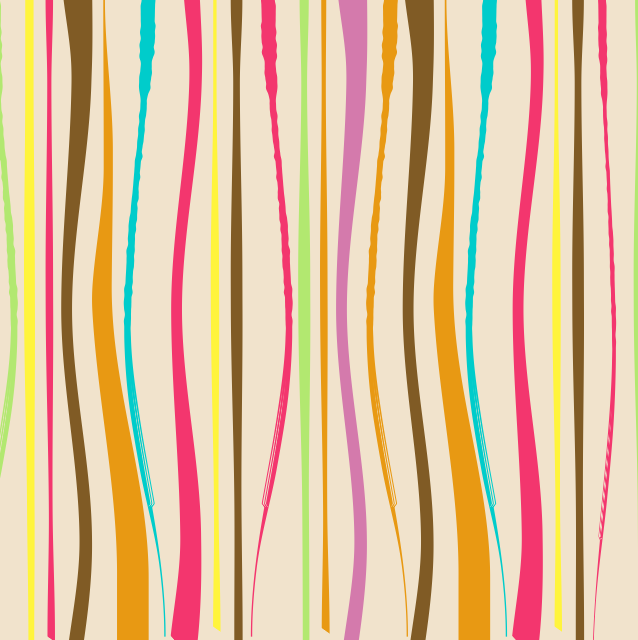
This pattern is drawn by a WebGL 1 fragment shader. Its source:

```glsl
precision highp float;
uniform vec2 u_resolution;

// Lengths below are in design units: the canvas is SIZE units across and down.
const float SIZE = 766.0;
const float PANEL = 410.0;        // spacing of the repeated group
const float ROUGHNESS = 1.5;      // raggedness of dry brush edges
const float LEAN = 2.3;           // drift of the straight stripes toward the foot

const vec3 CREAM  = vec3(0.945, 0.892, 0.800);
const vec3 PINK   = vec3(0.953, 0.212, 0.431);
const vec3 ORANGE = vec3(0.910, 0.600, 0.075);
const vec3 BROWN  = vec3(0.500, 0.357, 0.145);
const vec3 YELLOW = vec3(1.000, 0.955, 0.235);
const vec3 GREEN  = vec3(0.700, 0.910, 0.440);
const vec3 CYAN   = vec3(0.000, 0.800, 0.795);
const vec3 MAUVE  = vec3(0.830, 0.480, 0.675);

float hash(float n) {
    n = fract(n * 0.1031);
    n *= n + 33.33;
    return fract(n * (n + n));
}

float noise(float x) {
    float f = fract(x);
    return mix(hash(floor(x)), hash(floor(x) + 1.0), f * f * (3.0 - 2.0 * f));
}

// Coverage from a signed distance, positive inside
float cover(float d) {
    return clamp(d * u_resolution.x / SIZE + 0.5, 0.0, 1.0);
}

float band(float x, float width) {
    return cover(0.5 * width - abs(x));
}

// Straight stripe; widths are top, waist, belly, neck, then foot
float stripe(vec2 p, float x, vec4 widths, float foot, float end) {
    float w = mix(widths.x, widths.y, smoothstep(0.0, 100.0, p.y));
    w = mix(w, widths.z, smoothstep(100.0, 330.0, p.y));
    w = mix(w, widths.w, smoothstep(370.0, 610.0, p.y));
    w = mix(w, foot, smoothstep(610.0, 760.0, p.y));
    float u = p.x - x - LEAN * smoothstep(300.0, SIZE, p.y);
    return band(u, w) * cover(end + 0.7 * u - p.y);
}

// Swaying ribbon; sway holds the sideways move of each successive bend
float ribbon(vec2 p, float x, vec4 sway, vec4 widths, float foot) {
    vec4 bend = smoothstep(vec4(-40.0, 80.0, 370.0, 650.0),
                           vec4(80.0, 370.0, 650.0, 880.0), vec4(p.y));
    float w = mix(widths.x, widths.y, smoothstep(-40.0, 100.0, p.y));
    w = mix(w, widths.z, smoothstep(80.0, 370.0, p.y));
    w = mix(w, widths.w, smoothstep(370.0, 640.0, p.y));
    w = mix(w, foot, smoothstep(640.0, SIZE, p.y));
    return band(p.x - x - dot(sway, bend), w);
}

float brownRibbon(vec2 p, float x) {
    return ribbon(p, x, vec4(6.0, -18.0, 23.0, -22.0),
                  vec4(37.0, 24.0, 13.0, 15.0), 18.0);
}

// Ribbon that swells from a hair to a broad foot
float swelling(vec2 p, float x) {
    float upper = smoothstep(0.0, 180.0, p.y);
    float middle = smoothstep(200.0, 370.0, p.y);
    float c = x + 5.0 * upper - 8.0 * middle + 37.5 * smoothstep(340.0, 690.0, p.y);
    float w = 2.0 + 9.0 * upper + 13.0 * middle + 14.0 * smoothstep(380.0, 700.0, p.y);
    return band(p.x - c, w);
}

// Dry brush stroke: ragged stepped head, split bristles, hairline tail
float brush(vec2 p, float x, vec2 scale) {
    float t = p.y / scale.y;
    float u = (p.x - x) / scale.x;
    u -= 45.0 * smoothstep(390.0, 760.0, t) - 25.0 * smoothstep(0.0, 400.0, t);

    float w = 17.5 - 3.5 * smoothstep(64.0, 74.0, t) - 6.5 * smoothstep(102.0, 122.0, t)
            + 2.0 * smoothstep(200.0, 360.0, t) - 1.5 * smoothstep(362.0, 376.0, t)
            + 2.5 * smoothstep(400.0, 500.0, t);
    float rough = ROUGHNESS * (1.0 - smoothstep(370.0, 410.0, t));
    float left = mix(0.5 * w, 0.8, smoothstep(560.0, 680.0, t))
               + rough * (noise(t * 0.13) - 0.5);
    float right = mix(0.5 * w, 1.4, smoothstep(602.0, 608.0, t))
                - 0.6 * smoothstep(608.0, 740.0, t)
                + rough * (noise(t * 0.16 + 40.0) - 0.5);
    float ink = cover(min(u + left, right - u) * abs(scale.x));

    // Slits between the bristles
    float split = smoothstep(435.0, 600.0, t) * (1.0 - smoothstep(602.0, 608.0, t));
    float slits = max(band(u - right + 2.0, 1.6 * split),
                      band(u - right + 4.5, 1.1 * split));
    return ink * (1.0 - slits * smoothstep(0.0, 0.3, split)) * cover(762.0 - t);
}

void main() {
    vec2 uv = gl_FragCoord.xy / u_resolution;
    vec2 p = vec2(uv.x, 1.0 - uv.y) * SIZE;
    vec3 color = CREAM;

    // Group shared by both panels
    for (int i = 0; i < 2; i++) {
        vec2 q = p - vec2(PANEL * float(i), 0.0);
        color = mix(color, BROWN, brownRibbon(q, 92.0));
        color = mix(color, ORANGE, swelling(q, 125.0));
        color = mix(color, CYAN, brush(q, 178.0, vec2(1.0)));
        float wave = ribbon(q, 229.0, vec4(6.0, -23.0, 17.0, -16.0),
                            vec4(20.0, 15.0, 13.0, 25.0), 33.0);
        color = mix(color, PINK, wave * cover(q.x - 204.0 + 0.9 * (760.0 - q.y)));
        color = mix(color, YELLOW, stripe(q, 258.0, vec4(4.0, 4.0, 10.0, 5.5), 9.0, 753.0));
        color = mix(color, BROWN, stripe(q, 284.0, vec4(14.0, 8.0, 14.0, 8.5), 10.0, 800.0));
    }

    // Accents that differ from panel to panel
    color = mix(color, GREEN, brush(p, -8.0, vec2(-1.0, 1.0)));
    color = mix(color, YELLOW, stripe(p, 35.3, vec4(10.0, 10.0, 13.0, 9.0), 7.0, 800.0));
    color = mix(color, PINK, stripe(p, 59.2, vec4(9.0, 5.0, 9.0, 4.5), 9.0, 765.0));
    color = mix(color, PINK, brush(p, 322.0, vec2(-1.0, 1.0)));
    color = mix(color, GREEN, stripe(p, 365.2, vec4(11.0, 7.0, 14.5, 8.0), 8.0, 800.0));
    color = mix(color, ORANGE, stripe(p, 388.7, vec4(6.0, 5.0, 9.0, 5.0), 9.5, 755.0));
    color = mix(color, MAUVE, brownRibbon(p, 422.0));
    color = mix(color, ORANGE, brush(p, 469.0, vec2(1.0)));
    color = mix(color, PINK, brush(p, 723.0, vec2(-0.57, 1.065)));
    color = mix(color, GREEN, stripe(p, 768.0, vec4(11.0, 7.0, 14.5, 8.0), 8.0, 800.0));

    gl_FragColor = vec4(color, 1.0);
}
```
